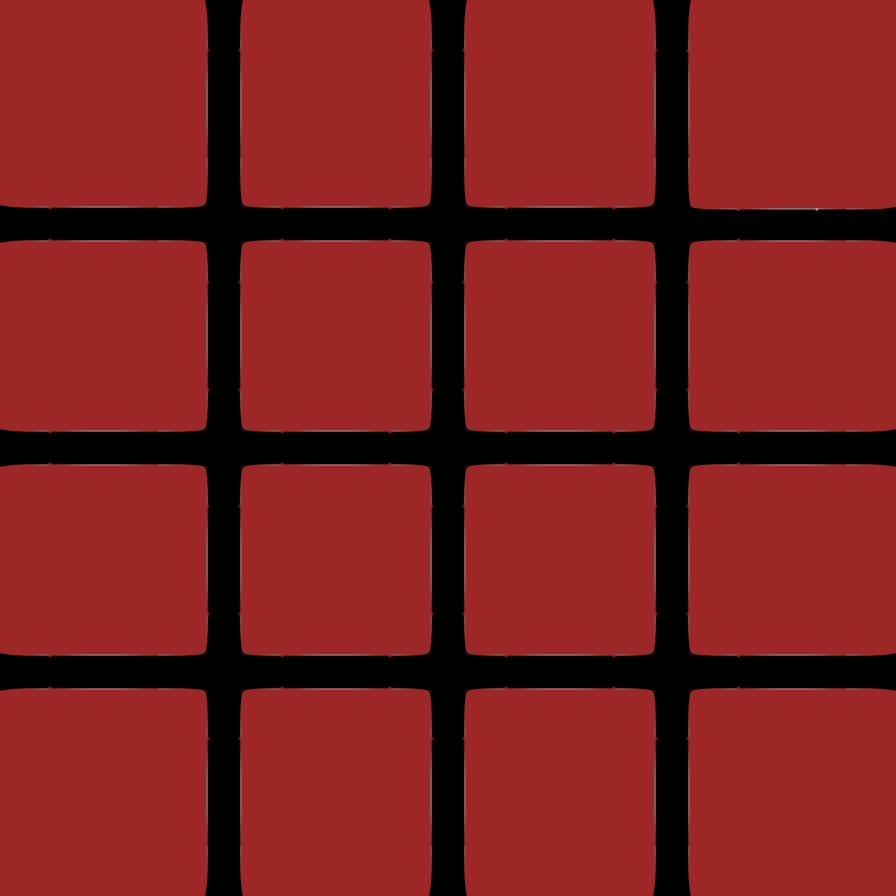
Give the GLSL for this pattern, as a Shadertoy shader.

```glsl
// Grid of flat red tiles parted by wide black gaps; outer tiles run to the canvas edge.
// Each tile is a rounded box whose sides pull in near the corners, with a hairline
// pale rim that fades along each side and small red nubs where the rim breaks.

#define TILES 4.0          // tiles across and down
#define GAP 0.073          // half gap, in cells
#define CORNER 0.016       // corner radius
#define BOW 0.011          // how far sides pull in at the corners
#define BOW_LENGTH 0.12    // length of that pull
#define RIM 0.006          // rim line width
#define NUB_OFFSET 0.24    // nub distance from the middle of a side
#define NUB_RADIUS 0.008
#define SAG 0.008          // lowered bottom side of the top right tile
#define TILE_COLOR vec3(0.615, 0.149, 0.153)
#define RIM_COLOR vec3(0.60, 0.52, 0.52)

// Rounded corner distance from the signed distances to two sides
float cornerDistance(vec2 side) {
    vec2 q = side + CORNER;
    return length(max(q, 0.0)) + min(max(q.x, q.y), 0.0) - CORNER;
}

// Rim brightness: strong mid-side, broken at the nub, faint again beyond it
float rimStrength(float along) {
    float a = abs(along);
    float middle = 1.0 - smoothstep(0.06, NUB_OFFSET, a);
    float tail = step(NUB_OFFSET, a) * (1.0 - smoothstep(NUB_OFFSET, 0.38, a));
    return 0.8 * middle + 0.55 * tail;
}

void mainImage(out vec4 fragColor, in vec2 fragCoord) {
    vec2 grid = fragCoord / iResolution.xy * TILES;
    float px = TILES / min(iResolution.x, iResolution.y);
    vec2 cell = floor(grid);

    // Tile bounds: no gap along the canvas border
    vec2 first = vec2(equal(cell, vec2(0.0)));
    vec2 last = vec2(equal(cell, vec2(TILES - 1.0)));
    float sagging = last.x * last.y;
    vec2 low = GAP * (1.0 - first);
    vec2 high = 1.0 - GAP * (1.0 - last);
    low.y -= SAG * sagging;
    vec2 halfSize = 0.5 * (high - low);
    vec2 p = grid - cell - 0.5 * (low + high);

    // Sides bowed near the corners; border sides are pushed out of reach
    vec2 side = abs(p) - halfSize;
    vec2 pull = clamp(side.yx / BOW_LENGTH + 1.0, 0.0, 1.0);
    side += BOW * pull * pull;
    side -= mix(first, last, step(0.0, p));
    float dist = cornerDistance(side);

    // Position along the nearest side, counted from its left or top end
    bool upright = side.x > side.y;
    float along = upright ? -p.y : p.x;
    float outer = upright ? max(first.y, last.y) : max(first.x, last.x);

    // Nubs: two per inner side, only the leading one on outer tiles
    float nubAlong = outer > 0.5 ? along + NUB_OFFSET : abs(along) - NUB_OFFSET;
    float nub = length(vec2(nubAlong, dist)) - NUB_RADIUS;

    // Fill, rim line and nubs
    float fill = clamp(0.5 - dist / px, 0.0, 1.0);
    float line = clamp(0.5 + (0.5 * RIM - abs(dist + 0.5 * RIM)) / px, 0.0, 1.0);
    line *= min(1.0, RIM / px);
    vec3 color = TILE_COLOR * fill;
    color = mix(color, RIM_COLOR, line * rimStrength(along));
    color = mix(color, TILE_COLOR, 0.7 * clamp(0.5 - nub / px, 0.0, 1.0));

    // Single glint on the sagging side
    float glint = length(vec2(p.x - 0.11, p.y + halfSize.y)) - 0.006;
    color = mix(color, vec3(0.8), 0.7 * sagging * clamp(0.5 - glint / px, 0.0, 1.0));

    fragColor = vec4(color, 1.0);
}
```
